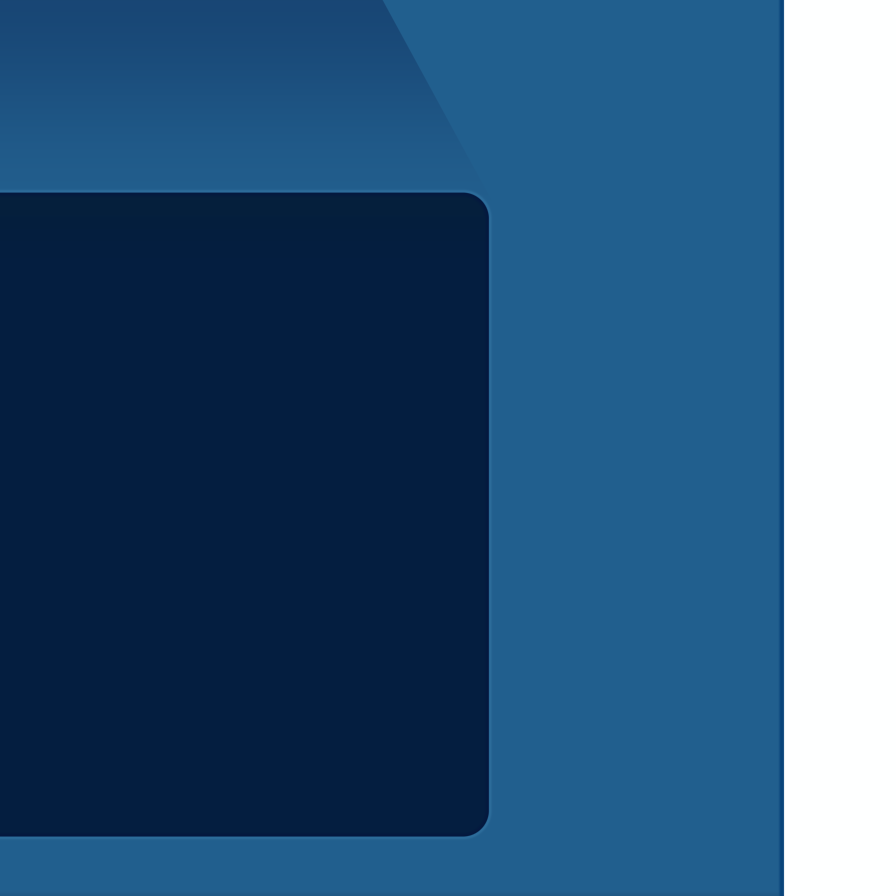
A Shadertoy shader for this background:

```glsl
float roundedBox(vec2 p, vec2 halfSize, float radius) {
    vec2 q = abs(p) - halfSize + radius;
    return length(max(q, 0.0)) + min(max(q.x, q.y), 0.0) - radius;
}

// Smooth coverage of the region where the distance is negative
float cover(float dist, float pixel) {
    return smoothstep(0.75 * pixel, -0.75 * pixel, dist);
}

void mainImage(out vec4 fragColor, in vec2 fragCoord) {
    vec2 uv = fragCoord / iResolution.xy;
    float pixel = 1.0 / min(iResolution.x, iResolution.y);

    // Flat blue field, slightly darker along the bottom edge
    vec3 color = vec3(0.131, 0.371, 0.555);
    color *= 1.0 - 0.06 * smoothstep(0.006, 0.0, uv.y);

    // Shaded slope above the panel, fading downward
    float slope = dot(uv - vec2(0.427, 1.0), normalize(vec2(1.0, 0.544)));
    float height = smoothstep(0.77, 1.02, uv.y);
    vec3 shade = mix(vec3(0.131, 0.366, 0.55), vec3(0.092, 0.272, 0.455), height);
    float slopeMask = cover(slope, pixel) * smoothstep(0.775, 0.785, uv.y);
    color = mix(color, shade, slopeMask);

    // Dark rounded panel with a thin light rim
    float panel = roundedBox(uv - vec2(0.1728, 0.4257), vec2(0.3728, 0.3593), 0.029);
    float rim = exp(-pow((panel - 0.0015) / 0.0018, 2.0));
    color = mix(color, vec3(0.20, 0.46, 0.64), 0.6 * rim);
    vec3 navy = mix(vec3(0.016, 0.118, 0.25), vec3(0.018, 0.12, 0.235), smoothstep(0.70, 0.78, uv.y));
    navy = mix(navy, vec3(0.015, 0.095, 0.245), smoothstep(-0.006, -0.001, panel));
    color = mix(color, navy, cover(panel, pixel));

    // Deep blue border, then the white margin
    color = mix(color, vec3(0.03, 0.265, 0.48), smoothstep(0.868, 0.872, uv.x));
    color = mix(color, vec3(0.995, 1.0, 1.0), cover(0.875 - uv.x, pixel));

    fragColor = vec4(color, 1.0);
}
```
